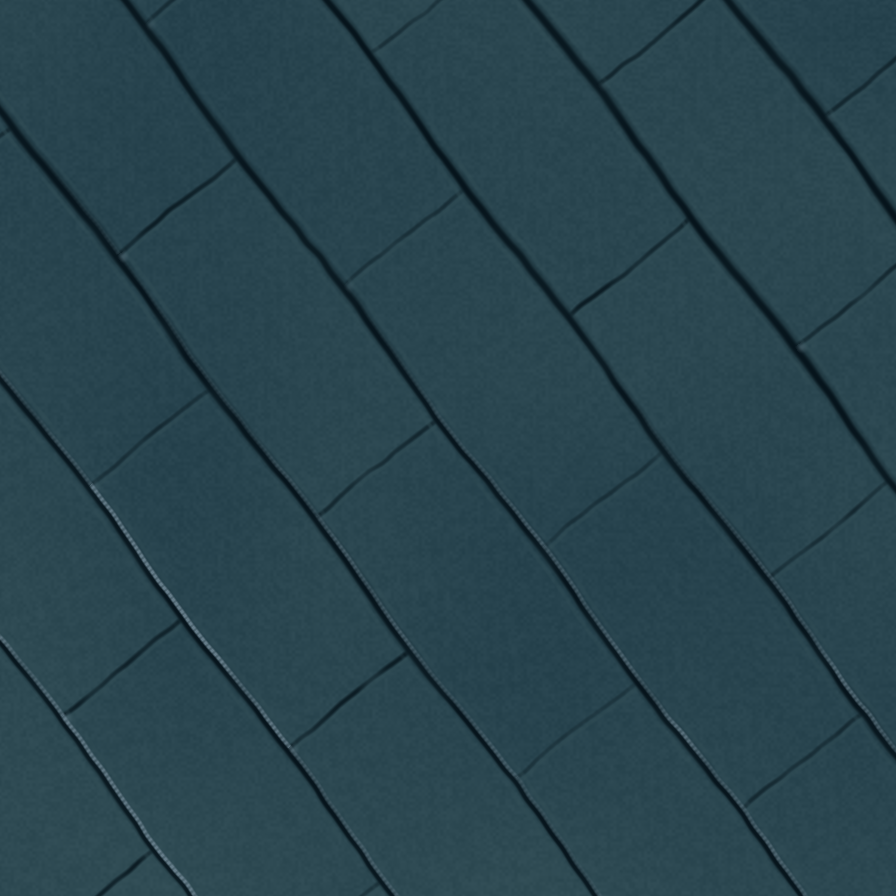
Give the GLSL for this texture, as a WebGL 2 fragment shader.

```glsl
#version 300 es
precision highp float;
// Slanted metal shingles in a half-offset running bond: wide dark seams run
// down to the right, thin joints cross them, and some tile edges catch light.
// Seams and joints are distances in a rotated frame; hashes vary each tile.

uniform vec2 u_resolution;
out vec4 outColor;

// Layout, in canvas heights, measured from the top left corner
const vec2 ALONG = vec2(0.604, -0.797);   // direction of the seams
const vec2 ACROSS = vec2(0.797, 0.604);   // direction over the rows
const float ROW = 0.1806;                 // seam spacing
const float TILE = 0.3672;                // tile length
const float SEAM_START = 0.1094;
const float JOINT_START = 0.1185;
const float ROW_DRIFT = -0.0033;          // joint shift per row
const float JOINT_TILT = -0.03;
const float SEAM_WAVE = 0.0026;           // sideways bend of a seam per tile

// Line widths
const float SEAM_CORE = 0.0008;
const float SEAM_EDGE = 0.0052;
const float SHADE_EDGE = 0.0090;
const float JOINT_CORE = 0.0004;
const float JOINT_EDGE = 0.0036;
const float GLINT_OFFSET = 0.0036;
const float GLINT_WIDTH = 0.0036;
const float DASH = 0.0055;

// Colours
const vec3 SLATE = vec3(0.160, 0.270, 0.310);
const vec3 PALE = vec3(0.195, 0.305, 0.335);
const vec3 SHADOW = vec3(0.080, 0.160, 0.190);
const vec3 DEEP = vec3(0.025, 0.080, 0.110);
const vec3 GLINT = vec3(0.400, 0.490, 0.540);
const float TAU = 6.2831853;

float hash(vec2 p) {
    return fract(sin(dot(p, vec2(127.1, 311.7))) * 43758.5453);
}

float noise(vec2 p) {
    vec2 i = floor(p), f = fract(p);
    f = f * f * (3.0 - 2.0 * f);
    return mix(mix(hash(i), hash(i + vec2(1, 0)), f.x),
               mix(hash(i + vec2(0, 1)), hash(i + vec2(1, 1)), f.x), f.y);
}

// Coverage of a soft line, never sharper than a pixel
float softLine(float d, float core, float edge, float pixel) {
    return 1.0 - smoothstep(core, max(edge, core + pixel), abs(d));
}

float jointOffset(float row) {
    return JOINT_START + 0.5 * TILE * mod(row, 2.0) + ROW_DRIFT * row;
}

void main() {
    vec2 p = gl_FragCoord.xy / u_resolution.y;
    float pixel = 1.0 / u_resolution.y;
    vec2 fromTop = p - vec2(0.0, 1.0);
    float along = dot(fromTop, ALONG);
    float across = dot(fromTop, ACROSS) - SEAM_START;
    float lowerLeft = 1.0 - p.y - 0.35 * p.x;

    // Nearest seam, bent outward where the joints meet it
    float seam = floor(across / ROW + 0.5);
    float bend = SEAM_WAVE * cos(TAU * (along - jointOffset(seam)) / TILE);
    bend += 0.0022 * (noise(vec2(along * 45.0, seam * 7.3)) - 0.5);
    float seamDist = across - seam * ROW - bend;

    // Row, tile and nearest joint
    float row = seam - (seamDist < 0.0 ? 1.0 : 0.0);
    float inRow = across - row * ROW;
    float t = along - jointOffset(row) - JOINT_TILT * inRow;
    t += 0.0012 * sin(TAU * inRow / ROW + row);
    t += 0.0024 * (noise(vec2(inRow * 50.0, row * 5.1 + floor(t / TILE + 0.5))) - 0.5);
    float joint = floor(t / TILE + 0.5);
    float jointDist = t - joint * TILE;
    float tile = floor(t / TILE);
    vec2 tileId = vec2(row, tile);

    // Painted faces: broad lighting, tile tone and fine grain
    float pale = 0.75 * smoothstep(0.40, 0.95, lowerLeft);
    pale += 0.70 * (noise(p * 5.0 + 3.0) - 0.45) + 0.30 * (hash(tileId) - 0.5);
    vec3 color = mix(SLATE, PALE, clamp(pale, -0.30, 1.0));
    color += 0.026 * (noise(p * 290.0) - 0.5) + 0.012 * (noise(p * 110.0) - 0.5);

    // Thin joints, uneven in depth, with a faint lip below
    float depth = mix(0.40, 1.0, hash(vec2(row, joint) + 4.7));
    depth *= 0.70 + 0.60 * noise(vec2(inRow * 40.0, joint + row * 3.0));
    float jointWidth = JOINT_EDGE * mix(0.8, 1.3, depth);
    float lip = softLine(jointDist - 0.0050, 0.0004, 0.0035, pixel);
    color = mix(color, PALE, 0.45 * lip);
    float jointMask = softLine(jointDist, JOINT_CORE, jointWidth, pixel);
    color = mix(color, mix(SHADOW, DEEP, 0.6 * depth), jointMask * min(depth, 1.0));

    // Seams: pale rim, shaded flank, then a dark core of uneven depth
    float rim = softLine(abs(seamDist) - 0.0105, 0.0005, 0.0035, pixel);
    color = mix(color, PALE, 0.50 * rim * noise(vec2(along * 30.0, across * 20.0)));
    float taper = mix(1.08, 0.82, smoothstep(0.1, 0.8, lowerLeft));
    taper *= 0.82 + 0.36 * noise(vec2(along * 14.0, seam * 3.7));
    float shade = softLine(seamDist, SEAM_CORE, SHADE_EDGE * taper, pixel);
    color = mix(color, SHADOW, 0.90 * shade);
    float core = softLine(seamDist + 0.0006, SEAM_CORE, SEAM_EDGE * taper, pixel);
    float coreDepth = 0.70 + 0.40 * noise(vec2(along * 22.0, seam * 5.9));
    color = mix(color, DEEP, core * min(coreDepth, 1.0));

    // Dashed bright edge on the tile beside the seam
    vec2 edgeId = vec2(seam, floor((along - jointOffset(seam)) / TILE));
    float lit = smoothstep(0.12, 0.58, lowerLeft) * mix(0.35, 1.25, hash(edgeId + 2.3));
    lit *= 0.55 + 0.75 * noise(vec2(along * 18.0, seam * 9.1));
    lit *= 0.80 + 0.20 * sin(TAU * along / DASH);
    float glint = softLine(seamDist - GLINT_OFFSET, 0.0008, GLINT_WIDTH, pixel);
    color = mix(color, GLINT, glint * clamp(lit, 0.0, 1.0));

    // Small worn corner where a joint meets the seam
    vec2 corner = vec2(inRow - 0.008, t - tile * TILE - 0.005);
    float worn = 0.5 * hash(tileId + 8.1) * smoothstep(0.008, 0.0, length(corner));
    color = mix(color, GLINT, worn);

    outColor = vec4(color, 1.0);
}
```
